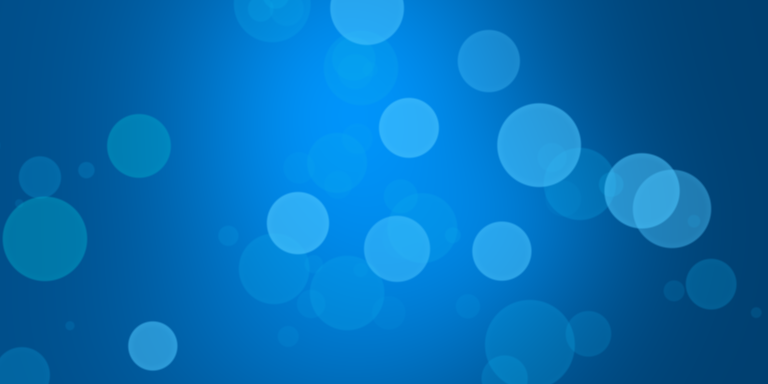
A WebGL 2 fragment shader for this background:

```glsl
#version 300 es
precision highp float;

uniform vec2 u_resolution;
out vec4 fragColor;

float hash(float n) {
    return fract(sin(n * 12.9898) * 43758.5453);
}

// Soft elliptical light falling off from its center
float glow(vec2 p, vec2 center, vec2 spread) {
    vec2 q = (p - center) / spread;
    return exp(-dot(q, q));
}

// Filled disc with a slightly brighter rim
float bokeh(vec2 p, vec2 center, float radius) {
    float d = length(p - center) - radius;
    float edge = 0.0015 + 0.75 / u_resolution.y;
    float rim = 0.9 + 0.1 * smoothstep(-0.02, 0.0, d);
    return rim * (1.0 - smoothstep(-edge, edge, d));
}

// Center, radius and opacity of the leading discs
const vec4 leadDiscs[12] = vec4[](
    vec4(0.117, 0.378, 0.110, 0.46), vec4(0.362, 0.620, 0.083, 0.46),
    vec4(0.956, 0.979, 0.096, 0.56), vec4(1.273, 0.841, 0.081, 0.35),
    vec4(1.065, 0.667, 0.078, 0.64), vec4(1.404, 0.622, 0.109, 0.60),
    vec4(1.750, 0.456, 0.102, 0.46), vec4(1.672, 0.503, 0.098, 0.58),
    vec4(0.776, 0.419, 0.081, 0.66), vec4(1.034, 0.352, 0.086, 0.52),
    vec4(1.307, 0.346, 0.077, 0.58), vec4(0.398, 0.099, 0.064, 0.58)
);

// Center, disc radius and spread of the faint clusters
const vec4 clusters[11] = vec4[](
    vec4(0.104, 0.538, 0.055, 0.15), vec4(0.714, 0.300, 0.092, 0.18),
    vec4(1.380, 0.102, 0.117, 0.19), vec4(0.878, 0.576, 0.078, 0.10),
    vec4(1.100, 0.406, 0.091, 0.10), vec4(1.852, 0.260, 0.066, 0.17),
    vec4(0.057, 0.023, 0.073, 0.22), vec4(1.510, 0.521, 0.094, 0.10),
    vec4(0.904, 0.237, 0.097, 0.12), vec4(0.940, 0.823, 0.097, 0.03),
    vec4(0.709, 0.990, 0.100, 0.04)
);

void main() {
    vec2 p = gl_FragCoord.xy / u_resolution.y;

    // Deep blue field, darker towards the right
    vec3 color = mix(vec3(0.0, 0.30, 0.53), vec3(0.0, 0.245, 0.435), smoothstep(0.2, 1.9, p.x));

    // Overlapping pools of light
    float shade = 1.0 - glow(p, vec2(0.92, 0.70), vec2(0.50, 0.60));
    shade *= 1.0 - 0.55 * glow(p, vec2(1.18, 0.42), vec2(0.42, 0.28));
    shade *= 1.0 - 0.32 * glow(p, vec2(0.92, 0.10), vec2(0.55, 0.30));
    color = mix(vec3(0.0, 0.58, 0.98), color, shade);

    // Faint clusters: one main disc with satellites on a golden spiral
    for (int i = 0; i < 11; i++) {
        vec4 c = clusters[i];
        for (int k = 0; k < 4; k++) {
            float seed = float(i * 4 + k) + 1.0;
            float angle = 2.4 * float(k) + 6.2832 * hash(float(i) + 0.5);
            vec2 center = c.xy + c.w * sqrt(float(k) / 3.0) * vec2(cos(angle), sin(angle));
            float radius = c.z * (k == 0 ? 1.0 : mix(0.15, 0.6, hash(seed)));
            float opacity = k == 0 ? 0.26 : mix(0.08, 0.26, hash(seed + 70.0));
            color = mix(color, vec3(0.04, 0.68, 0.92), opacity * bokeh(p, center, radius));
        }
    }

    // Leading discs: teal at the far left, sky blue elsewhere
    for (int i = 0; i < 12; i++) {
        vec4 d = leadDiscs[i];
        vec3 tint = d.x < 0.38 ? vec3(0.0, 0.68, 0.80) : vec3(0.30, 0.78, 1.0);
        color = mix(color, tint, d.w * bokeh(p, d.xy, d.z));
    }

    fragColor = vec4(color, 1.0);
}
```
